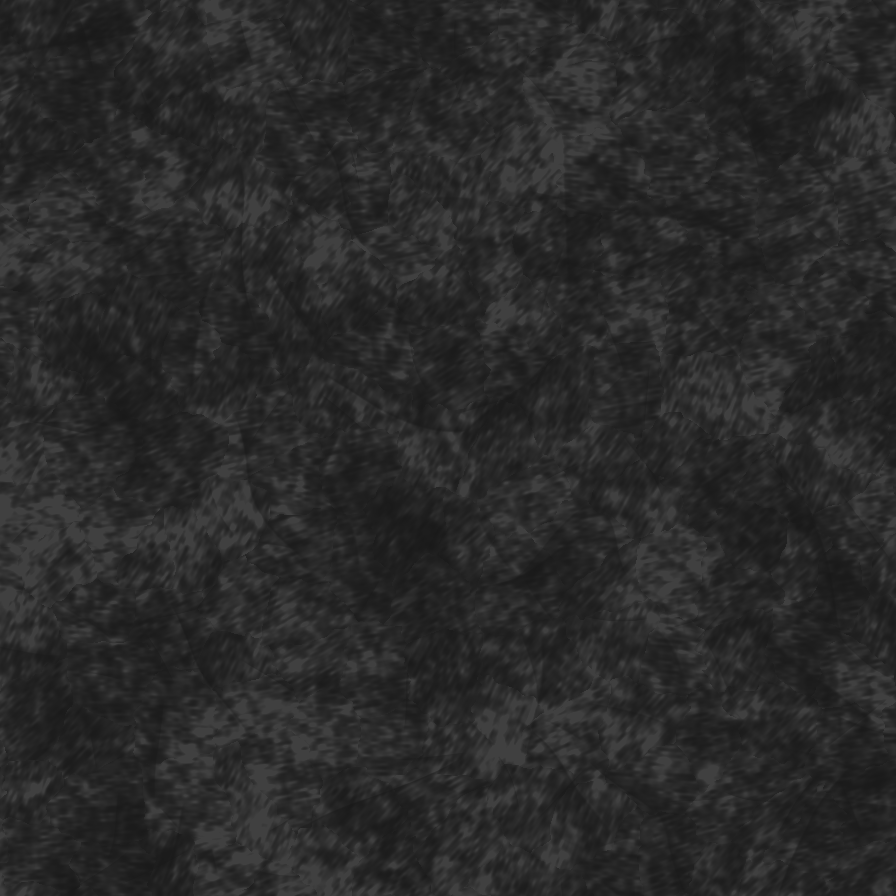
Reproduce this texture procedurally as a Shadertoy shader.

```glsl
// Dark charcoal grunge: ragged grey patches, brushed grain and soft creases.

const float TAU = 6.2831853;
const float NOISE_SPREAD = 0.2145; // standard deviation of valueNoise

// Three random values in 0..1 for a lattice point and a seed
vec3 hash3(vec2 cell, float seed) {
    uvec3 v = uvec3(ivec3(vec3(cell, seed)) + 4096);
    v = v * 1664525u + 1013904223u;
    v.x += v.y * v.z; v.y += v.z * v.x; v.z += v.x * v.y;
    v ^= v >> 16u;
    v.x += v.y * v.z; v.y += v.z * v.x; v.z += v.x * v.y;
    return vec3(v >> 8u) / 16777216.0;
}

vec2 rotate(vec2 p, float angle) {
    float c = cos(angle), s = sin(angle);
    return vec2(c * p.x + s * p.y, c * p.y - s * p.x);
}

float valueNoise(vec2 p, float seed) {
    vec2 cell = floor(p), f = fract(p);
    f = f * f * (3.0 - 2.0 * f);
    float low = mix(hash3(cell, seed).x, hash3(cell + vec2(1, 0), seed).x, f.x);
    float high = mix(hash3(cell + vec2(0, 1), seed).x, hash3(cell + 1.0, seed).x, f.x);
    return mix(low, high, f.y);
}

// Noise with zero mean and unit spread
float unitNoise(vec2 p, float seed) {
    return (valueNoise(rotate(p, seed), seed) - 0.5) / NOISE_SPREAD;
}

vec2 warp(vec2 p, float scale, float amount, float seed) {
    vec2 q = p * scale;
    return p + amount * vec2(unitNoise(q, seed), unitNoise(q, seed + 1.0));
}

// Cellular noise: x = distance to the nearest point, yz = random values of its cell
vec3 cellular(vec2 p, float seed) {
    vec2 cell = floor(p);
    vec3 nearest = vec3(9.0, 0.0, 0.0);
    for (int y = -1; y <= 1; y++)
    for (int x = -1; x <= 1; x++) {
        vec2 id = cell + vec2(x, y);
        vec3 rnd = hash3(id, seed);
        float dist = length(id + rnd.xy - p);
        if (dist < nearest.x) nearest = vec3(dist, hash3(id, seed + 1.0).xy);
    }
    return nearest;
}

// Scattered strokes, one per cell: crisp on one side, fading over the width on the other
float strokes(vec2 p, float width, float share, float seed) {
    vec2 cell = floor(p);
    float mask = 0.0;
    for (int y = -1; y <= 1; y++)
    for (int x = -1; x <= 1; x++) {
        vec2 id = cell + vec2(x, y);
        vec3 place = hash3(id, seed), style = hash3(id, seed + 1.0);
        vec2 q = rotate(p - id - mix(vec2(0.2), vec2(0.8), place.xy), place.z * TAU);
        float halfLength = mix(0.25, 0.75, style.x);
        float w = width * mix(0.5, 1.4, style.y);
        float side = smoothstep(-0.35 * w, 0.0, q.y) * exp(-max(q.y, 0.0) / w);
        float ends = 1.0 - smoothstep(0.6 * halfLength, halfLength, abs(q.x));
        mask = max(mask, side * ends * step(style.z, share));
    }
    return mask;
}

// Fine brush marks whose direction changes from facet to facet
float brushedGrain(vec2 p, float angle) {
    return unitNoise(rotate(p, angle) * vec2(110.0, 290.0), 0.0);
}

// Sum of the layers, roughly a unit normal distribution
float grungeField(vec2 uv) {
    vec2 ragged = warp(warp(uv, 22.0, 0.006, 11.0), 90.0, 0.0022, 13.0);
    vec3 facet = cellular(ragged * 13.0, 21.0);
    vec3 blob = cellular(ragged * 34.0, 23.0);
    float field = 0.30 * unitNoise(uv * 5.0, 1.0);
    field += 0.45 * unitNoise(ragged * 14.0, 2.0);
    field += 0.36 * unitNoise(ragged * 58.0, 3.0);
    field += 0.38 * unitNoise(uv * 135.0, 4.0);
    field += 0.42 * (0.47 - blob.x) / 0.2;
    field += 0.85 * (facet.y - 0.5);
    field += 0.44 * brushedGrain(uv, 0.55 + 1.3 * (facet.z - 0.5));
    return field;
}

// Exponential tone curve: broad darks, few lights that flatten into patches
vec3 charcoal(float field) {
    float tone = 0.09 + 0.06 * exp(0.5 * field);
    return vec3(clamp(tone, 0.095, 0.25));
}

void mainImage(out vec4 fragColor, in vec2 fragCoord) {
    vec2 uv = fragCoord / iResolution.y;
    vec2 bent = warp(uv, 9.0, 0.012, 31.0);

    // Dark folds and rare pale scuffs
    float folds = strokes(bent * 6.0, 0.075, 0.65, 41.0);
    float creases = strokes(bent * 14.0, 0.09, 0.6, 43.0);
    float scuffs = strokes(uv * 7.0, 0.05, 0.14, 45.0);

    float field = grungeField(uv) + 0.12;
    field += 0.9 * scuffs - 1.3 * folds - 0.8 * creases;
    fragColor = vec4(charcoal(field), 1.0);
}
```
